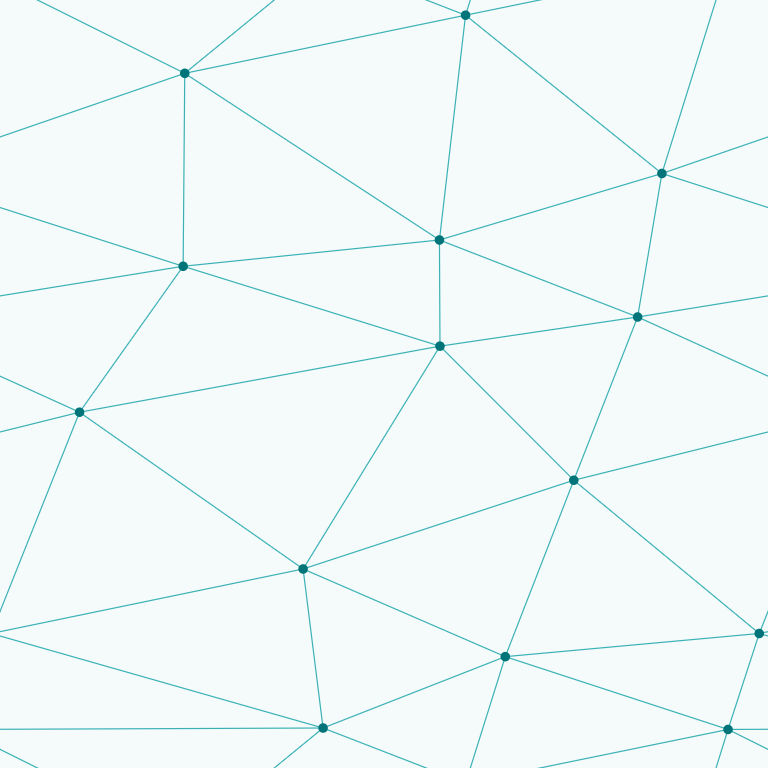
Write a Shadertoy shader that draws this background.

```glsl
// Draws an irregular net of thin teal lines joined by dark dots on a pale ground.

const vec3 GROUND_COLOR = vec3(0.96, 0.984, 0.984);
const vec3 LINE_COLOR   = vec3(0.09, 0.64, 0.66);
const vec3 DOT_COLOR    = vec3(0.0, 0.455, 0.47);

// Slanted lattice on a fine grid; it repeats seamlessly with GRID nodes per unit square
const int   GRID        = 14;
const ivec2 STEP_ACROSS = ivec2(5, 1);
const ivec2 STEP_DOWN   = ivec2(-1, -3);

const vec2  JITTER      = vec2(0.17, 0.11); // full range of the node offset
const float LINE_WIDTH  = 0.00132;
const float LINE_FILTER = 1.2;              // mean pixel span across a slanted line
const float DOT_RADIUS  = 0.0062;

// Integer hash, two values in 0..1
vec2 hash22(ivec2 site) {
    uvec2 v = uvec2(site) * 1664525u + 1013904223u;
    v.x += v.y * 1664525u;
    v.y += v.x * 1664525u;
    v ^= v >> 16u;
    v.x += v.y * 1664525u;
    v.y += v.x * 1664525u;
    v ^= v >> 16u;
    return vec2(v & 0xFFFFu) / 65535.0;
}

// Jittered position of a lattice node
vec2 nodePosition(ivec2 cell) {
    ivec2 site = cell.x * STEP_ACROSS + cell.y * STEP_DOWN;
    ivec2 wrapped = (site + GRID * 64) % GRID;
    return vec2(site) / float(GRID) + (hash22(wrapped) - 0.5) * JITTER;
}

// Lattice cell that holds a point
ivec2 cellAt(vec2 p) {
    mat2 lattice = mat2(vec2(STEP_ACROSS), vec2(STEP_DOWN));
    return ivec2(floor(inverse(lattice) * p * float(GRID)));
}

float cross2(vec2 a, vec2 b) {
    return a.x * b.y - a.y * b.x;
}

// True if the corners b and c, facing the diagonal a-d, sum to over 180 degrees
bool needsFlip(vec2 a, vec2 b, vec2 c, vec2 d) {
    vec2 ba = a - b, bd = d - b, ca = a - c, cd = d - c;
    return dot(ba, bd) * abs(cross2(ca, cd)) + dot(ca, cd) * abs(cross2(ba, bd)) < 0.0;
}

float segmentDistance(vec2 p, vec2 a, vec2 b) {
    vec2 ap = p - a, ab = b - a;
    return length(ap - ab * clamp(dot(ap, ab) / dot(ab, ab), 0.0, 1.0));
}

// Share of a pixel below a signed distance edge
float fillCoverage(float signedDist, float pixel) {
    return clamp(0.5 - signedDist / pixel, 0.0, 1.0);
}

// Box-filtered stroke, correct for widths below one pixel
float strokeCoverage(float dist, float width, float pixel) {
    return fillCoverage(dist - 0.5 * width, pixel)
         - fillCoverage(dist + 0.5 * width, pixel);
}

void mainImage(out vec4 fragColor, in vec2 fragCoord) {
    float pixel = 1.0 / iResolution.y;
    vec2 p = fragCoord * pixel;
    ivec2 home = cellAt(p);

    // Nearest line and node among the surrounding cells
    float lineDist = 1.0;
    float nodeDist = 1.0;
    for (int j = -1; j <= 1; j++) {
        for (int i = -1; i <= 1; i++) {
            ivec2 cell = home + ivec2(i, j);
            vec2 a = nodePosition(cell);
            vec2 b = nodePosition(cell + ivec2(1, 0));
            vec2 c = nodePosition(cell + ivec2(0, 1));
            vec2 d = nodePosition(cell + ivec2(1, 1));

            // Two sides, then the diagonal that gives fuller triangles
            float sides = min(segmentDistance(p, a, b), segmentDistance(p, a, c));
            float diagonal = needsFlip(a, b, c, d)
                ? segmentDistance(p, b, c)
                : segmentDistance(p, a, d);

            lineDist = min(lineDist, min(sides, diagonal));
            nodeDist = min(nodeDist, distance(p, a));
        }
    }

    // Lines first, dots on top
    float stroke = strokeCoverage(lineDist, LINE_WIDTH, pixel * LINE_FILTER);
    vec3 color = mix(GROUND_COLOR, LINE_COLOR, stroke);
    color = mix(color, DOT_COLOR, fillCoverage(nodeDist - DOT_RADIUS, pixel));
    fragColor = vec4(color, 1.0);
}
```
